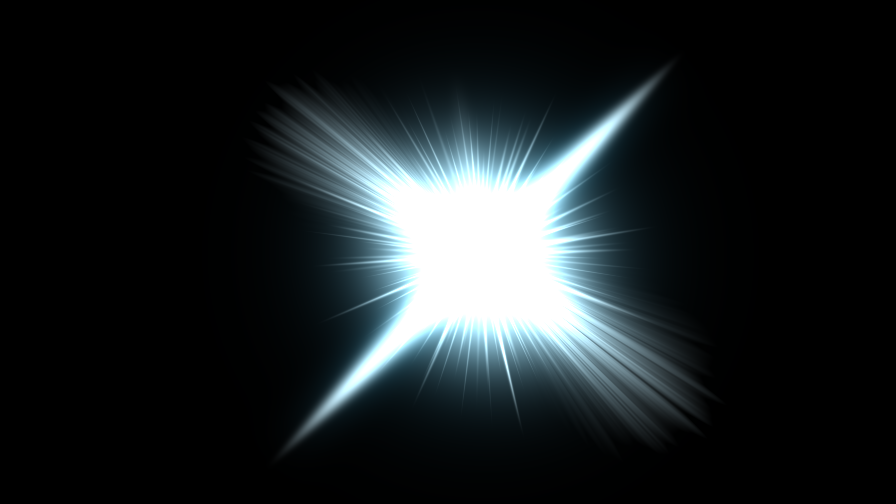
This background is drawn by a Shadertoy shader. Its source:

```glsl
// A white-blue star burst on black: hot core, diagonal blade, two ray fans and fine needles.

#define CENTER vec2(0.065, -0.005)  // burst position from mid canvas, in canvas heights
#define CORE_SIZE 0.155
#define HALO_SIZE 0.235
#define BLADE_WIDTH 0.036
#define NEEDLE_COUNT 100
#define NEEDLE_WIDTH 0.0036
#define LIGHT_TINT vec3(0.86, 0.96, 1.0)
#define HALO_TINT vec3(0.13, 0.36, 0.45)

const float TAU = 6.2831853;

float hash(float n) {
    n = fract(n * 0.1031);
    n *= n + 33.33;
    return fract(n * (n + n));
}

float noise(float x) {
    float cell = floor(x), f = x - cell;
    return mix(hash(cell + 200.0), hash(cell + 201.0), f * f * (3.0 - 2.0 * f));
}

vec2 direction(float angle) {
    return vec2(cos(angle), sin(angle));
}

// Position along and across an axis through the origin
vec2 alongAxis(vec2 p, float angle) {
    vec2 d = direction(angle);
    return vec2(dot(p, d), dot(p, vec2(-d.y, d.x)));
}

// Thin ray leaving the origin, fading and narrowing to its tip
float needle(vec2 p, float angle, float reach, float width) {
    vec2 q = alongAxis(p, angle);
    float t = clamp(q.x / reach, 0.0, 1.0);
    float w = width * (1.0 - 0.65 * t);
    float fade = smoothstep(0.0, 0.25, t) * (1.0 - smoothstep(0.45, 1.0, t));
    return exp(-q.y * q.y / (w * w)) * fade;
}

// Broad wedge of light, combed into strands by angular noise
float fan(vec2 p, float angle, float spread, float reach, float seed) {
    vec2 q = alongAxis(p, angle);
    float turn = atan(q.y, q.x);
    float r = length(p);
    float tip = reach * (1.0 - 1.6 * min(turn * turn, 0.25));
    tip *= 0.93 + 0.14 * noise(turn * 45.0 + seed);
    float fade = clamp((tip - r) / (tip - 0.13), 0.0, 1.0);
    float strands = 0.55 * noise(turn * 38.0 + seed) + 0.45 * noise(turn * 120.0 + seed);
    float envelope = exp(-turn * turn / (spread * spread));
    return envelope * fade * smoothstep(0.0, 0.06, r) * (0.55 + 0.9 * strands);
}

void mainImage(out vec4 fragColor, in vec2 fragCoord) {
    vec2 p = (fragCoord - 0.5 * iResolution.xy) / iResolution.y - CENTER;
    vec2 q = alongAxis(p, TAU / 8.0);
    float r = length(p);

    // Hot core, slightly stretched across the blade
    float core = length(q * vec2(1.08, 0.92)) / CORE_SIZE;
    float light = 1.9 * exp(-core * core);

    // Diagonal blade with tapered ends
    float t = min(abs(q.x) / (q.x > 0.0 ? 0.575 : 0.605), 1.0);
    float bladeWidth = BLADE_WIDTH * (1.0 - t) + 0.005;
    float bladeFade = 1.0 - smoothstep(0.5, 1.0, t);
    light += 1.1 * exp(-q.y * q.y / (bladeWidth * bladeWidth)) * bladeFade;

    // Upper left and lower right fans
    float fans = fan(p, 2.53, 0.25, 0.52, 17.0) + fan(p, -0.66, 0.27, 0.555, 91.0);
    light += 0.95 * fans;

    // Scattered fine needles all around
    for (int i = 0; i < NEEDLE_COUNT; i++) {
        float n = float(i);
        float angle = (n + hash(n + 3.0)) * TAU / float(NEEDLE_COUNT);
        float axisGain = abs(sin(angle - TAU / 8.0));
        float reach = mix(0.18, 0.33, hash(n + 151.0)) + 0.09 * axisGain * axisGain * axisGain;
        float width = NEEDLE_WIDTH * mix(0.6, 1.5, hash(n + 307.0));
        light += mix(0.12, 0.5, hash(n + 463.0)) * needle(p, angle, reach, width);
    }

    // Longer accent spikes: angle in degrees, reach
    const vec2 spikes[8] = vec2[8](
        vec2(184.0, 0.34), vec2(65.0, 0.36), vec2(9.0, 0.36), vec2(203.0, 0.36),
        vec2(283.0, 0.37), vec2(169.0, 0.32), vec2(246.0, 0.34), vec2(158.0, 0.42));
    for (int i = 0; i < 8; i++) {
        light += 0.5 * needle(p, radians(spikes[i].x), spikes[i].y, 0.0045);
    }
    // Faint soft plume near the vertical
    light += 0.14 * needle(p, radians(98.0), 0.38, 0.035);

    // Teal halo around the core, blade and fans
    float halo = 1.1 * exp(-r * r / (HALO_SIZE * HALO_SIZE));
    halo += 0.5 * exp(-q.y * q.y / 0.0027) * (1.0 - smoothstep(0.35, 1.0, t));
    halo += 0.25 * fans;

    vec3 color = light * LIGHT_TINT + halo * HALO_TINT;
    fragColor = vec4(clamp(color, 0.0, 1.0), 1.0);
}
```
